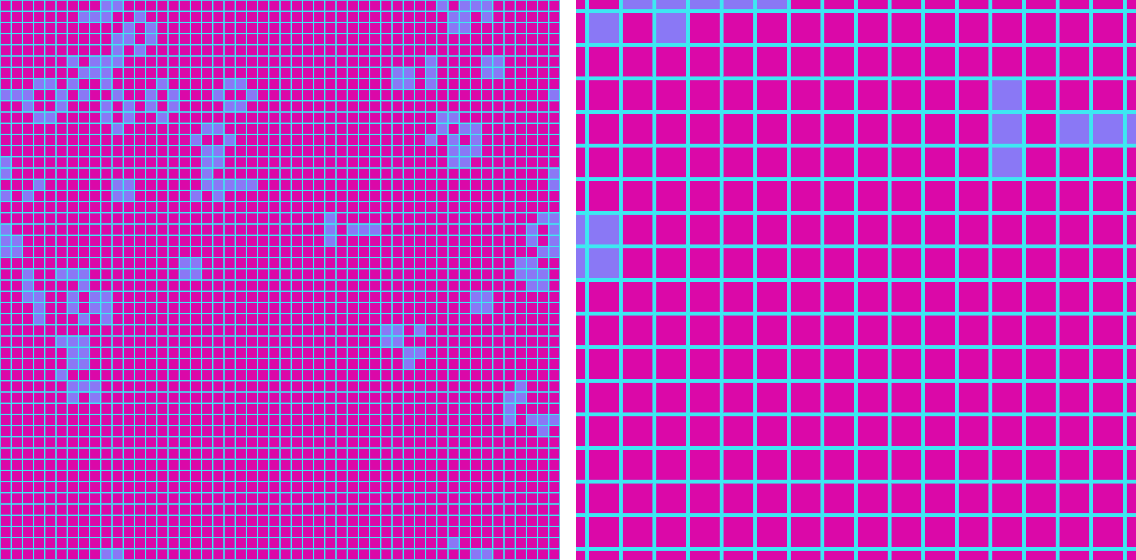
Left, the full canvas; right, a detail of the centre.
Write a Shadertoy shader that draws this pattern.

```glsl
#define CELLS 50.0
#define LINE_HALF 0.0575
#define SOFTNESS 0.35
#define COLONIES 36
#define SPREAD 0.36
#define CLUMP_FILL 0.42
#define DEAD_COLOR vec3(0.86, 0.03, 0.66)
#define LIVE_COLOR vec3(0.54, 0.47, 0.96)
#define LINE_COLOR vec3(0.24, 0.91, 0.95)

float hash(vec2 p) {
    return fract(sin(dot(p, vec2(127.1, 311.7))) * 43758.5453);
}

bool near(float a, float b) {
    return abs(a - b) < 0.1;
}

// Life shapes, tested at a whole-cell offset from the colony centre
bool colonyShape(vec2 d, float kind, vec2 cell) {
    vec2 a = abs(d);
    if (kind < 0.25) {                       // block
        vec2 b = abs(d - 0.5);
        return max(b.x, b.y) < 0.6;
    }
    if (kind < 0.48) {                       // blinker
        return a.x < 1.1 && a.y < 0.1;
    }
    if (kind < 0.64) {                       // beehive
        return near(a.x + abs(d.y - 0.5), 1.5);
    }
    if (kind < 0.71) {                       // pond
        vec2 b = abs(d - 0.5);
        return near(b.x + b.y, 2.0);
    }
    if (kind < 0.76) {                       // ring of four blinkers
        return near(max(a.x, a.y), 3.0) && min(a.x, a.y) < 1.1;
    }
    return length(d) < 2.6 && hash(cell + 3.7) < CLUMP_FILL; // unsettled clump
}

bool isAlive(vec2 cell) {
    for (int i = 0; i < COLONIES; i++) {
        float id = float(i) + 1.0;
        // Two loose groups, left and right, denser toward the top
        float side = mod(id, 2.0) < 0.5 ? 0.20 : 0.75;
        float drift = hash(vec2(id, 1.3)) + hash(vec2(id, 5.9)) - 1.0;
        float height = sqrt(hash(vec2(id, 9.1)));
        vec2 centre = floor(CELLS * vec2(side + SPREAD * drift, height));

        // Wrapped offset, turned a quarter for half of the colonies
        vec2 d = mod(cell - centre + 0.5 * CELLS, CELLS) - 0.5 * CELLS;
        if (hash(vec2(id, 13.7)) < 0.5) d = d.yx;
        if (colonyShape(d, hash(vec2(id, 17.3)), cell)) return true;
    }
    return false;
}

void mainImage(out vec4 fragColor, in vec2 fragCoord) {
    vec2 grid = fragCoord / iResolution.y * CELLS;
    float soft = SOFTNESS * CELLS / iResolution.y;

    // Cell fill
    vec3 color = isAlive(floor(grid)) ? LIVE_COLOR : DEAD_COLOR;

    // Grid lines on the cell borders
    vec2 toLine = 0.5 - abs(fract(grid) - 0.5);
    float edge = min(toLine.x, toLine.y);
    float line = 1.0 - smoothstep(LINE_HALF - soft, LINE_HALF + soft, edge);

    fragColor = vec4(mix(color, LINE_COLOR, line), 1.0);
}
```
